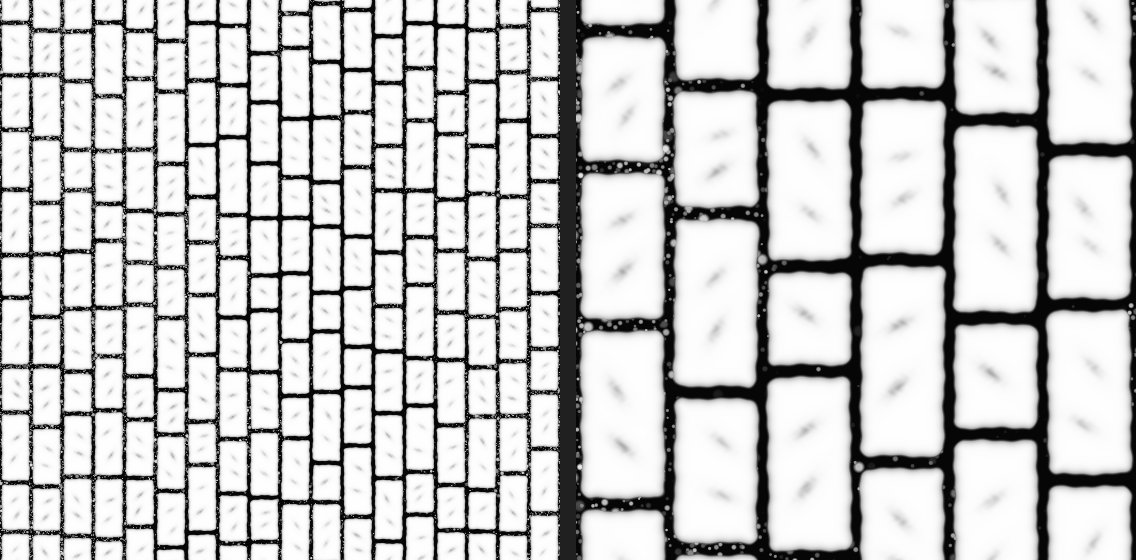
Left, the full canvas; right, a detail of the centre.
A three.js fragment shader for this texture map:

```glsl
// Greyscale running columns of upright pavers with dark joints, loose grit and paired smudges.
varying vec2 vUv;

const float TAU = 6.2831853;
const float COLUMNS = 18.0;
const float ROWS = 10.0;            // average pavers per column
const float ROW_JITTER = 0.44;      // spread of the cross joints, in rows
const vec2 JOINT = vec2(0.0058, 0.0070);
const float CORNER = 0.0055;
const float WOBBLE = 0.0005;        // unevenness of the paver outline
const float EDGE_BLUR = 0.0010;
const float RIM_WIDTH = 0.0017;     // soft shade inside the outline
const float RIM_SHADE = 0.48;
const float PAVER_WHITE = 0.995;
const float JOINT_BLACK = 0.025;
const vec2 SMUDGE_SIZE = vec2(0.0085, 0.0036);
const float SMUDGE_SHADE = 0.36;
const float TALL_PAVER = 0.069;     // taller pavers carry two smudges
const float GRIT_COARSE = 150.0;
const float GRIT_FINE = 310.0;

float hash(vec2 p) {
  vec3 q = fract(vec3(p.xyx) * 0.1031);
  q += dot(q, q.yzx + 33.33);
  return fract((q.x + q.y) * q.z);
}

vec2 hash2(vec2 p) {
  return vec2(hash(p + 17.3), hash(p + 71.9));
}

mat2 rotation(float a) {
  return mat2(cos(a), sin(a), -sin(a), cos(a));
}

// Height of a cross joint, in rows
float crossJoint(float column, float row) {
  return row + (hash(vec2(column, mod(row, ROWS)) + 5.0) - 0.5) * ROW_JITTER;
}

float roundedBox(vec2 p, vec2 halfSize, float radius) {
  vec2 q = abs(p) - halfSize + radius;
  return length(max(q, 0.0)) + min(max(q.x, q.y), 0.0) - radius;
}

// Cellular grit: scattered round grains, each with its own size and tone
float grit(vec2 uv, float scale, float density) {
  vec2 cell = floor(uv * scale);
  vec2 local = fract(uv * scale);
  float tone = 0.0;
  for (int j = -1; j <= 1; j++) {
    for (int i = -1; i <= 1; i++) {
      vec2 offset = vec2(float(i), float(j));
      vec2 id = mod(cell + offset, scale);
      float d = length(offset + hash2(id) - local);
      float radius = mix(0.3, 0.72, hash(id + 3.7));
      float present = smoothstep(0.0, 0.15, density - hash(id + 41.0));
      float grain = 1.0 - smoothstep(radius * 0.35, radius, d);
      tone = max(tone, grain * present * mix(0.3, 1.0, hash(id + 9.1)));
    }
  }
  return tone;
}

// Broad patches of grit: heavy toward the sides, sparse right of the middle
float gritDensity(vec2 uv) {
  float patches = 0.16 * sin(TAU * (2.0 * uv.x + uv.y) + 0.8)
                + 0.12 * sin(TAU * (3.0 * uv.y - 2.0 * uv.x) + 2.1)
                + 0.10 * sin(TAU * (5.0 * uv.x + 4.0 * uv.y));
  return clamp(0.38 + 0.28 * cos(TAU * (uv.x - 0.09)) + patches, 0.06, 0.85);
}

// Slanted soft stains along the paver axis
float smudges(vec2 p, float height, vec2 id) {
  float tall = step(TALL_PAVER, height);
  float tilt = mix(0.35, 0.95, hash(id + 23.0)) * sign(hash(id + 29.0) - 0.5);
  float stain = 0.0;
  for (int i = 0; i < 2; i++) {
    float n = float(i);
    vec2 drift = (hash2(id + n * 13.0) - 0.5) * 0.008;
    vec2 center = vec2(0.0, (n - 0.5) * 0.34 * height * tall) + drift;
    vec2 q = rotation(-tilt + 0.3 * (n - 0.5)) * (p - center);
    float r = length(q / SMUDGE_SIZE);
    float strength = mix(0.45, 1.0, hash(id + n + 53.0)) * mix(1.0 - n, 1.0, tall);
    stain = max(stain, strength * (0.8 * exp(-1.8 * r * r) + 0.16 * exp(-0.4 * r * r)));
  }
  return stain;
}

void main() {
  // Paver under this point
  float column = floor(vUv.x * COLUMNS);
  float shift = hash(vec2(column, 91.0)) * ROWS;
  float y = vUv.y * ROWS + shift;
  float row = floor(y + 0.5);
  row -= 1.0 - step(crossJoint(column, row), y);
  float low = crossJoint(column, row);
  float high = crossJoint(column, row + 1.0);
  vec2 id = vec2(column, mod(row, ROWS));
  vec2 size = vec2(1.0 / COLUMNS, (high - low) / ROWS) - JOINT;
  vec2 p = vec2(vUv.x - (column + 0.5) / COLUMNS, (y - 0.5 * (low + high)) / ROWS);

  // Slightly skewed outline
  vec2 wave = sin(p.yx * 190.0 + TAU * hash2(id)) + 0.5 * sin(vUv.yx * TAU * 83.0);
  vec2 q = rotation((hash(id + 7.0) - 0.5) * 0.035) * p + wave * WOBBLE;
  float d = roundedBox(q, size * 0.5, CORNER);

  // Paver face with shaded rim and stains
  float mottle = 0.85 + 0.15 * sin(vUv.x * TAU * 131.0 + 2.0 * sin(vUv.y * TAU * 97.0));
  float face = PAVER_WHITE - RIM_SHADE * exp(min(d, 0.0) / RIM_WIDTH);
  face -= SMUDGE_SHADE * mottle * smudges(p, size.y, id);

  // Joint bed and grit lying over it
  float density = gritDensity(vUv);
  float coarse = grit(vUv, GRIT_COARSE, density * 0.75);
  float fine = grit(vUv, GRIT_FINE, density);
  float bed = JOINT_BLACK + 0.22 * density * fine;
  float tone = mix(face, bed, smoothstep(-EDGE_BLUR, EDGE_BLUR, d));
  float nearJoint = smoothstep(-0.0035, 0.0, d);
  tone = max(tone, max(coarse * 0.9, fine * 0.75) * nearJoint);

  gl_FragColor = vec4(vec3(clamp(tone, 0.0, 1.0)), 1.0);
}
```
